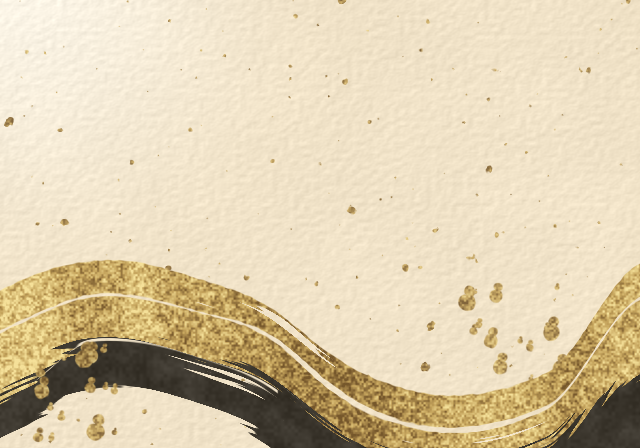
Give the GLSL for this background, as a WebGL 2 fragment shader.

```glsl
#version 300 es
precision highp float;
// Cream washi paper with scattered gold leaf and a sweeping gold and ink brush wave.
// The wave is a cosine crest line; depth below it selects gold, ink or bare paper,
// and noise stretched along the stroke gives the dry bristle marks.
uniform vec2 u_resolution;
out vec4 fragColor;

// Lengths are in canvas heights.
const vec3 PAPER_LIGHT = vec3(0.985, 0.96, 0.905);
const vec3 PAPER_MID   = vec3(0.945, 0.89, 0.785);
const vec3 PAPER_EDGE  = vec3(0.91, 0.84, 0.69);
const vec3 GOLD_DARK   = vec3(0.46, 0.34, 0.17);
const vec3 GOLD_MID    = vec3(0.77, 0.64, 0.36);
const vec3 GOLD_LIGHT  = vec3(0.96, 0.88, 0.60);
const vec3 INK         = vec3(0.235, 0.215, 0.18);
const float WAVE_LEVEL = 0.268, WAVE_HEIGHT = 0.151;
const float CREST_X = 0.242, HALF_WAVE = 0.771;
const float GOLD_DEPTH = 0.167, INK_DEPTH = 0.28;
const float GRAIN_SCALE = 210.0;
const int DROPS = 15;

float hash(vec2 p) {
  vec3 q = fract(p.xyx * vec3(0.1031, 0.1030, 0.0973));
  q += dot(q, q.yzx + 33.33);
  return fract((q.x + q.y) * q.z);
}

float noise(vec2 p) {
  vec2 i = floor(p), f = fract(p);
  f = f * f * (3.0 - 2.0 * f);
  return mix(mix(hash(i), hash(i + vec2(1, 0)), f.x),
             mix(hash(i + vec2(0, 1)), hash(i + 1.0), f.x), f.y);
}

float bell(float x, float centre, float width) {
  float t = (x - centre) / width;
  return exp(-t * t);
}

// Coverage of the side where the distance is negative.
float fill(float dist) {
  float px = 1.0 / u_resolution.y;
  return 1.0 - smoothstep(-px, px, dist);
}

float waveTop(float x) {
  return WAVE_LEVEL + WAVE_HEIGHT * cos(3.14159 * (x - CREST_X) / HALF_WAVE)
       + 0.03 * bell(x, 0.595, 0.121) + 0.126 * smoothstep(1.217, 1.422, x);
}

vec3 paper(vec2 p) {
  vec3 col = mix(PAPER_LIGHT, PAPER_MID, smoothstep(0.0, 0.75, length(p - vec2(0.0, 1.05))));
  col = mix(col, PAPER_EDGE, 0.6 * smoothstep(0.75, 1.5, length(p - vec2(0.55, 0.6))));
  vec2 q = p * vec2(85.0, 110.0);
  float relief = noise(q) - noise(q + vec2(0.5, -0.6));
  relief += 0.5 * (noise(q * 2.3) - noise(q * 2.3 + vec2(0.5, -0.6)));
  return col + 0.045 * relief + 0.015 * (noise(p * 9.0) - 0.5);
}

vec3 gold(vec2 p, float light) {
  float grain = 0.6 * noise(p * GRAIN_SCALE) + 0.4 * noise(p * GRAIN_SCALE * 0.47);
  float t = clamp(light + 1.15 * (grain - 0.5), 0.0, 1.0);
  return t < 0.5 ? mix(GOLD_DARK, GOLD_MID, t * 2.0) : mix(GOLD_MID, GOLD_LIGHT, t * 2.0 - 1.0);
}

// Distance to ragged flakes, one per kept cell.
float flakes(vec2 p, float cell, float keep, float size) {
  vec2 base = floor(p / cell);
  float ragged = noise(p * 0.9 / size) + 0.5 * noise(p * 2.2 / size) - 0.75;
  float best = 1.0;
  for (int k = 0; k < 9; k++) {
    vec2 id = base + vec2(k % 3 - 1, k / 3 - 1);
    float seed = hash(id + 7.3);
    if (seed > keep) continue;
    vec2 centre = (id + 0.1 + 0.8 * vec2(hash(id + 21.7), hash(id + 48.1))) * cell;
    float r = size * mix(0.3, 1.0, pow(seed / keep, 2.0));
    best = min(best, length(p - centre) - r * (0.75 + 1.3 * ragged));
  }
  return best;
}

// Distance to round splashes strewn over a box.
float splashes(vec2 p, vec2 corner, vec2 size, float seed) {
  float best = 1.0;
  for (int k = 0; k < DROPS; k++) {
    vec2 id = vec2(float(k) * 3.7, seed);
    vec2 centre = corner + size * vec2(hash(id), hash(id + 11.9));
    float r = mix(0.004, 0.02, pow(hash(id + 29.3), 2.0));
    float lobe = length(p - centre - r * vec2(0.3, 1.3)) - 0.65 * r;
    best = min(best, min(length(p - centre) - r, lobe));
  }
  return best + 0.003 * (noise(p * 90.0) - 0.5);
}

void main() {
  vec2 p = gl_FragCoord.xy / u_resolution.y;
  float x = p.x, depth = waveTop(x) - p.y;
  vec3 col = paper(p);
  vec3 bare = col;

  // Gold leaf flakes
  float leaf = min(flakes(p, 0.115, 0.55, 0.012), flakes(p + 3.1, 0.055, 0.35, 0.0035));
  col = mix(col, gold(p, 0.15 + 0.5 * noise(p * 11.0)), 0.9 * fill(leaf));

  // Bristle marks run along the stroke
  float coarse = noise(vec2(x * 4.5, depth * 95.0));
  float bristle = 0.6 * coarse + 0.4 * noise(vec2(x * 11.0 + 5.0, depth * 230.0));
  float ragged = 0.003 * (noise(p * 75.0) - 0.5);
  float left = 1.0 - smoothstep(0.04, 0.22, x);
  float goldEnd = GOLD_DEPTH + 0.071 * left + 0.08 * smoothstep(1.25, 1.43, x);
  float inkEnd = INK_DEPTH + 0.05 * left + 0.03 * smoothstep(0.5, 0.62, x) + 0.5 * smoothstep(0.85, 1.0, x);

  // Ink, with dry paper gaps
  float ink = fill(depth - inkEnd + 0.045 * (bristle - 0.4) + ragged) * fill(goldEnd - 0.06 - depth);
  float dryInk = bell(x, 0.5, 0.14) * bell(depth, 0.205, 0.03) + 0.7 * bell(x, 0.13, 0.06) * bell(depth, 0.285, 0.03);
  ink *= 1.0 - smoothstep(-0.02, 0.03, bristle - mix(0.95, 0.5, dryInk));
  col = mix(col, INK + 0.07 * (noise(p * 28.0) - 0.5) + 0.05 * (noise(p * 130.0) - 0.5), ink);

  // Gold, with a sheen that varies along the stroke
  float sheen = 0.5 + 0.27 * (1.0 - smoothstep(0.08, 0.14, x - 0.25 * depth)) + 0.25 * bell(x, 0.315, 0.035)
              - 0.24 * bell(x, 0.74, 0.16) - 0.22 * bell(x, 1.28, 0.05) + 0.1 * smoothstep(0.95, 1.05, x);
  float body = fill(-depth + ragged) * fill(depth - goldEnd + 0.09 * (bristle - 0.5) + ragged);
  col = mix(col, gold(p, sheen), body);

  // Bare paper: a long split, loose upper strands and the seam above the ink
  float splitAt = 0.078 - 0.013 * bell(x, 0.6, 0.15) + 0.014 * left;
  float splitWidth = 0.003 + 0.007 * bell(x, 0.71, 0.13) + 0.004 * bell(x, 1.05, 0.15);
  float split = fill(abs(depth - splitAt) - splitWidth * (0.2 + 1.3 * bristle) + ragged);
  float dryGold = bell(x, 0.66, 0.16) * bell(depth, 0.018, 0.018) + 0.75 * bell(x, 1.02, 0.2) * bell(depth, 0.09, 0.025)
                + 0.7 * bell(x, 0.45, 0.2) * bell(depth, 0.075, 0.02);
  float strands = smoothstep(-0.02, 0.03, bristle - mix(0.95, 0.48, dryGold)) * fill(-depth);
  float seam = fill(abs(depth - goldEnd - 0.008) - 0.008 * (coarse - 0.35)) * fill(x - 0.62);
  col = mix(col, bare, max(split, max(strands, seam)));

  // Gold splashes over the stroke
  float drops = min(splashes(p, vec2(0.07, 0.02), vec2(0.19, 0.2), 2.0),
                    splashes(p, vec2(1.04, 0.14), vec2(0.24, 0.23), 9.0));
  col = mix(col, gold(p, 0.42), 0.9 * fill(drops));
  fragColor = vec4(clamp(col, 0.0, 1.0), 1.0);
}
```
